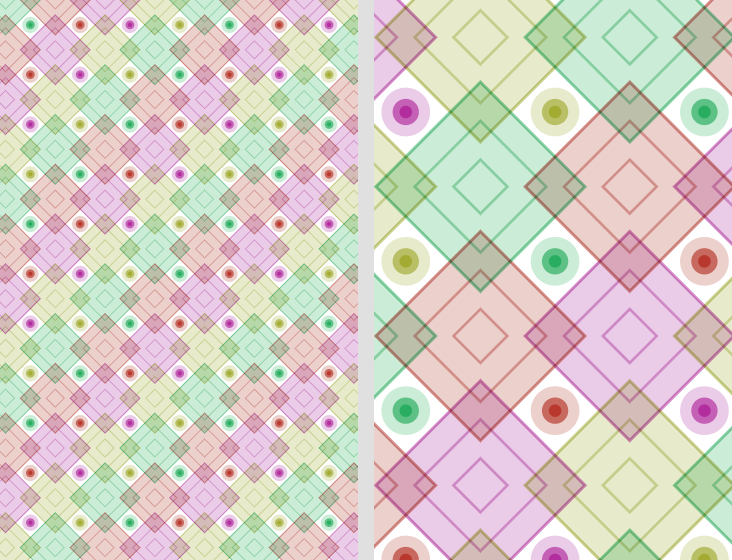
Left, the full canvas; right, a detail of the centre.
A Shadertoy shader for this pattern:

```glsl
// Four hues in diagonal order: red, magenta, yellow, green
int hueIndex(vec2 cell) {
    return int(mod(cell.x + cell.y + 3.0, 4.0));
}

vec3 tintColor(int hue) {
    return vec3[4](vec3(0.925, 0.815, 0.80), vec3(0.92, 0.80, 0.91),
                   vec3(0.905, 0.92, 0.795), vec3(0.795, 0.925, 0.84))[hue];
}

vec3 inkColor(int hue) {
    return vec3[4](vec3(0.72, 0.22, 0.18), vec3(0.70, 0.18, 0.62),
                   vec3(0.64, 0.67, 0.20), vec3(0.16, 0.68, 0.38))[hue];
}

// Signed distance to a diamond of the given half diagonal
float diamond(vec2 p, float halfDiagonal) {
    return (abs(p.x) + abs(p.y) - halfDiagonal) * 0.7071;
}

float cover(float dist, float pixel) {
    return clamp(0.5 - dist / pixel, 0.0, 1.0);
}

float stroke(float dist, float width, float pixel) {
    return cover(abs(dist) - 0.5 * width, pixel) * min(1.0, width / pixel);
}

// Translucent tile with an outline and two nested line diamonds
vec3 tileFilter(vec2 p, int hue, float pixel) {
    float edge = diamond(p, 0.7);
    vec3 ink = inkColor(hue);
    vec3 color = mix(vec3(1.0), tintColor(hue), cover(edge, pixel));
    color *= mix(vec3(1.0), ink, 0.55 * stroke(edge, 0.02, pixel));
    float inner = max(stroke(diamond(p, 0.44), 0.018, pixel),
                      stroke(diamond(p, 0.18), 0.018, pixel));
    return color * mix(vec3(1.0), ink, 0.4 * inner);
}

void mainImage(out vec4 fragColor, in vec2 fragCoord) {
    float pixel = 11.25 / iResolution.y;
    vec2 grid = vec2(fragCoord.x, iResolution.y - fragCoord.y) * pixel - vec2(0.11, 0.0);
    vec3 color = vec3(1.0);

    // Overlapping tiles multiply
    vec2 nearest = floor(grid + 0.5);
    for (int y = -1; y <= 1; y++) {
        for (int x = -1; x <= 1; x++) {
            vec2 cell = nearest + vec2(x, y);
            color *= tileFilter(grid - cell, hueIndex(cell), pixel);
        }
    }

    // Ringed dots in the gaps
    vec2 gap = floor(grid);
    float radius = length(grid - gap - 0.5);
    int hue = hueIndex(gap);
    vec3 ink = inkColor(hue);
    color = mix(color, tintColor(hue), cover(radius - 0.163, pixel));
    color = mix(color, mix(tintColor(hue), ink, 0.68), cover(radius - 0.088, pixel));
    color = mix(color, ink, cover(radius - 0.042, pixel));

    fragColor = vec4(color, 1.0);
}
```
